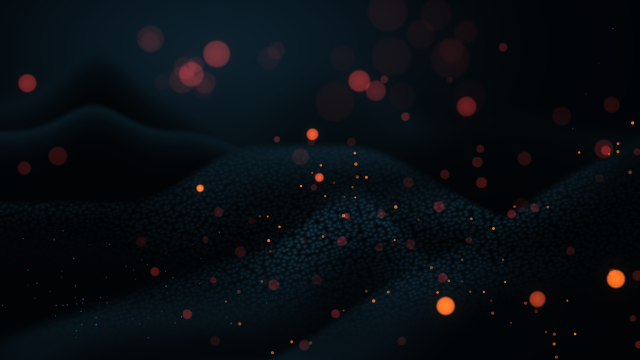
This background is drawn by a WebGL 1 fragment shader. Its source:

```glsl
precision highp float;
// Dark teal dunes of beaded ground under drifting red and orange out-of-focus lights.
uniform vec2 u_resolution;
const vec3 SHADOW = vec3(0.004, 0.010, 0.017);
const vec3 TEAL = vec3(0.042, 0.118, 0.158);
const vec3 RED = vec3(0.42, 0.085, 0.075);
const vec3 EMBER = vec3(0.85, 0.27, 0.12);
const vec3 ORANGE = vec3(1.0, 0.43, 0.11);

float hash(vec2 p) { return fract(sin(dot(p, vec2(127.1, 311.7))) * 4375.85); }
vec2 hash2(vec2 p) { return vec2(hash(p), hash(p + 19.7)); }
float bump(float x, float center, float width) {
  float d = (x - center) / width;
  return exp(-d * d);
}
// Distance to the nearest jittered cell point
float cellular(vec2 p) {
  vec2 cell = floor(p);
  float nearest = 1.0;
  for (int j = -1; j <= 1; j++) {
    for (int i = -1; i <= 1; i++) {
      vec2 id = cell + vec2(float(i), float(j));
      nearest = min(nearest, length(id + 0.1 + 0.8 * hash2(id) - p));
    }
  }
  return nearest;
}
// Crest heights of the beaded dunes
float middleCrest(float x) {
  return 0.435 + 0.16 * smoothstep(0.35, 0.72, x) - 0.22 * smoothstep(0.95, 1.5, x);
}
float centralCrest(float x) {
  return 0.06 + 0.33 * x + 0.09 * bump(x, 0.97, 0.13) - 0.9 * max(x - 1.0, 0.0);
}
float rightCrest(float x) { return 0.62 - 0.6 * (1.78 - x) + 0.008 * sin(x * 13.0); }
// Slope lit at its crest and fading to shadow below
vec3 ridge(vec3 behind, float depth, float blur, float fade, vec3 lit) {
  vec3 body = mix(SHADOW, lit, exp(-max(depth, 0.0) / fade));
  return mix(behind, body, smoothstep(-blur, blur, depth));
}
float disc(vec2 p, vec2 center, float radius, float blur) {
  return 1.0 - smoothstep(radius - blur, radius + blur, length(p - center));
}
// Lens light with a faint halo and a warmer heart
vec3 light(vec2 p, vec2 center, float radius, vec3 color) {
  float d = length(p - center) / radius;
  float core = disc(p, center, radius, 0.0025 + 0.06 * radius);
  return color * (core * (0.8 + 0.25 * exp(-d * d * 2.0)) + 0.06 * exp(-d * d * 0.4));
}
vec2 gridMiddle(vec2 p, float scale) { return (floor(p * scale) + 0.5) / scale; }
// One randomly sized light in some cells of a grid
vec3 scatter(vec2 p, float scale, float radius, float density, vec3 color) {
  vec2 id = floor(p * scale);
  float size = radius * mix(0.5, 1.0, hash(id + 3.1));
  vec2 center = (id + 0.25 + 0.5 * hash2(id + 5.9)) / scale;
  float power = step(hash(id + 7.3), density) * mix(0.2, 1.0, hash(id + 11.4));
  return color * power * disc(p, center, size, 0.0015 + 0.1 * size);
}
// Overlapping dim lights around a center
vec3 cluster(vec2 p, vec2 center, vec2 spread, float radius, float seed) {
  vec3 sum = vec3(0.0);
  for (int i = 0; i < 11; i++) {
    vec2 key = vec2(float(i) * 1.7, seed);
    vec2 offset = (hash2(key) * 2.0 - 1.0) * spread;
    float size = radius * mix(0.6, 1.1, hash(key + 4.2));
    sum += light(p, center + offset, size, RED * mix(0.12, 0.4, hash(key + 8.6)));
  }
  return sum;
}
void main() {
  vec2 p = gl_FragCoord.xy / u_resolution.y;
  float x = p.x;
  // Misty sky
  vec2 haze = (p - vec2(0.60, 0.87)) / vec2(0.58, 0.32);
  vec3 color = SHADOW * 1.3 + TEAL * 0.9 * exp(-dot(haze, haze));
  // Blurred far hills
  float farLeft = 0.71 + 0.14 * bump(x, 0.27, 0.13) - 0.25 * smoothstep(0.4, 1.0, x);
  float farMiddle = 0.60 + 0.19 * bump(x, 0.93, 0.22);
  float farRight = 0.56 + 0.12 * bump(x, 1.42, 0.28);
  float shoulder = 0.63 + 0.075 * bump(x, 0.26, 0.12) - 0.25 * smoothstep(0.5, 1.1, x);
  color = ridge(color, farLeft - p.y, 0.04, 0.07, TEAL * 0.7);
  color = ridge(color, farMiddle - p.y, 0.07, 0.30, TEAL * 0.65);
  color = ridge(color, farRight - p.y, 0.06, 0.15, TEAL * 0.28);
  color = ridge(color, shoulder - p.y, 0.013, 0.04, TEAL * 0.95);
  // Beaded ground with soft folds, sharpest in the middle distance
  float beads = 1.0 - cellular(vec2(x + 0.35 * p.y, p.y * 1.35 - 0.4 * x) * 62.0);
  float folds = 0.85 + 0.25 * sin(x * 9.0 - p.y * 23.0 + 1.5 * sin(x * 5.0 + p.y * 8.0));
  vec3 ground = TEAL * folds * mix(0.68, 0.12 + 1.3 * beads * beads, bump(p.y, 0.34, 0.17));
  ground *= 0.8 + 0.65 * bump(x, 0.9, 0.5);
  color = ridge(color, middleCrest(x) - p.y, 0.016, 0.06 + 0.16 * smoothstep(0.3, 0.8, x), ground);
  color = ridge(color, centralCrest(x) - p.y, 0.03, 0.22, ground * 1.1);
  color = ridge(color, rightCrest(x) - p.y, 0.018, 0.16, ground * 1.1);
  // Sparks along the crests, then floating lights
  vec2 g = gridMiddle(p, 34.0);
  float crests = max(bump(g.y, centralCrest(g.x), 0.1), bump(g.y, rightCrest(g.x), 0.06));
  color += scatter(p, 34.0, 0.005, 0.22 * crests * smoothstep(0.3, 0.8, g.x), ORANGE);
  g = gridMiddle(p, 55.0);
  color += scatter(p, 55.0, 0.0025, 0.3 * bump(g.x, 0.3, 0.25) * bump(g.y, 0.2, 0.09), TEAL * 2.5);
  g = gridMiddle(p, 11.0);
  color += scatter(p, 11.0, 0.015, 0.5 * bump(g.y, 0.38, 0.3) * smoothstep(0.1, 0.8, g.x), RED * 0.75);
  g = gridMiddle(p, 8.0);
  color += scatter(p, 8.0, 0.026, 0.45 * bump(g.y, 0.62, 0.11), RED * 0.5);
  color += cluster(p, vec2(0.60, 0.80), vec2(0.19, 0.10), 0.036, 2.3) * 0.75;
  color += cluster(p, vec2(1.08, 0.84), vec2(0.24, 0.13), 0.052, 6.1) * 0.5;
  // Dominant lights
  color += light(p, vec2(1.238, 0.150), 0.025, ORANGE);
  color += light(p, vec2(1.711, 0.225), 0.025, ORANGE);
  color += light(p, vec2(1.493, 0.169), 0.022, EMBER * 0.75);
  color += light(p, vec2(0.868, 0.627), 0.016, EMBER);
  color += light(p, vec2(0.556, 0.477), 0.010, ORANGE);
  color += light(p, vec2(0.887, 0.507), 0.012, EMBER);
  color += light(p, vec2(0.076, 0.769), 0.025, RED);
  color += light(p, vec2(0.602, 0.850), 0.037, RED * 0.75);
  color += light(p, vec2(0.532, 0.794), 0.034, RED * 0.65);
  color += light(p, vec2(0.998, 0.775), 0.030, RED);
  color += light(p, vec2(1.044, 0.748), 0.028, RED * 0.6);
  color += light(p, vec2(1.296, 0.704), 0.027, RED * 0.8);
  gl_FragColor = vec4(color, 1.0);
}
```
